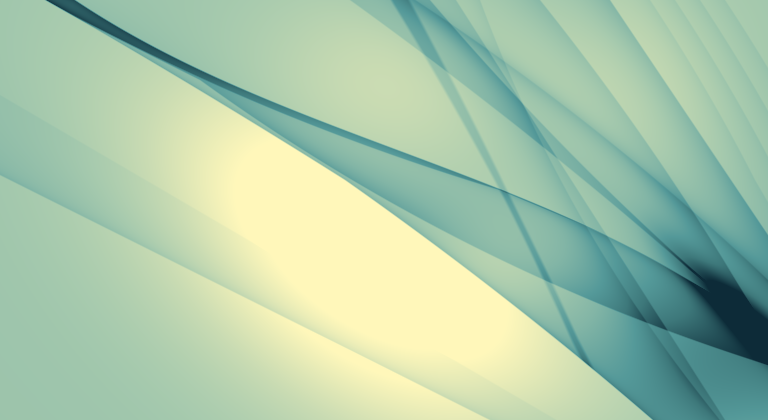
A WebGL 1 fragment shader for this background:

```glsl
precision highp float;
// Draws translucent teal sheets sweeping diagonally over a pale yellow glow.
uniform vec2 u_resolution;

const float HEIGHT = 4.2; // canvas height in scene units

// Signed distance above a curve from a to b; bow lifts it, skew leans the lift.
float curve(vec2 p, vec2 a, vec2 b, float bow, float skew) {
  vec2 dir = normalize(b - a);
  vec2 q = p - a;
  float u = clamp(dot(q, dir) / length(b - a), 0.0, 1.0);
  float lift = 4.0 * u * (1.0 - u) * (bow + skew * (u - 0.5));
  return dot(q, vec2(-dir.y, dir.x)) - lift;
}

float inside(float d, float soft) {
  return smoothstep(-soft, soft, d);
}

// Shade that is deepest at an edge and fades into the positive side.
float fold(float d, float depth, float width, float soft) {
  return depth * inside(d, soft) * exp(-max(d, 0.0) / width);
}

float glow(vec2 p, vec2 center, vec2 size) {
  vec2 q = (p - center) / size;
  return exp(-dot(q, q));
}

// Tone ramp from ink through teal and sage to cream.
vec3 palette(float t) {
  vec3 c = mix(vec3(0.05, 0.17, 0.22), vec3(0.24, 0.47, 0.48), clamp(t / 0.2, 0.0, 1.0));
  c = mix(c, vec3(0.33, 0.60, 0.60), clamp((t - 0.2) / 0.15, 0.0, 1.0));
  c = mix(c, vec3(0.51, 0.71, 0.65), clamp((t - 0.35) / 0.15, 0.0, 1.0));
  c = mix(c, vec3(0.65, 0.79, 0.68), clamp((t - 0.5) / 0.15, 0.0, 1.0));
  c = mix(c, vec3(0.79, 0.86, 0.70), clamp((t - 0.65) / 0.15, 0.0, 1.0));
  return mix(c, vec3(1.0, 0.97, 0.73), clamp((t - 0.8) / 0.2, 0.0, 1.0));
}

// Bright lower field with one broad, faint band.
float lowerField(vec2 p, float soft) {
  vec2 q = p - vec2(3.7, 1.6);
  vec2 along = vec2(0.8, -0.6);
  vec2 r = vec2(dot(q, along), dot(q, vec2(0.6, 0.8)));
  float tone = 0.61 + 0.6 * glow(r, vec2(0.0), vec2(2.5, 1.45));
  float rim = curve(p, vec2(0.0, 2.45), vec2(4.9, 0.0), 0.0, 0.0);
  float veil = curve(p, vec2(0.0, 3.25), vec2(5.6, -0.02), 0.0, 0.0);
  tone -= fold(rim, 0.11, 0.5, soft) + fold(rim, 0.05, 0.04, soft);
  return tone - fold(-veil, 0.04, 0.6, soft) * inside(rim, soft);
}

// Crossing sheets that fan out toward the right.
float fanShade(vec2 p, float soft) {
  float broad = curve(p, vec2(3.5, 4.2), vec2(6.9, 1.5), 0.05, 0.0);
  float arch = curve(p, vec2(4.15, 4.2), vec2(7.68, 1.4), 0.1, 0.0);
  float spine = curve(p, vec2(4.3, 4.2), vec2(7.68, 0.85), -0.1, 0.0);
  float strand = curve(p, vec2(4.0, 4.2), vec2(5.75, 0.8), 0.05, 0.0);
  float steep = curve(p, vec2(4.8, 4.2), vec2(7.2, 0.0), -0.2, 0.0);
  float blade = curve(p, vec2(5.4, 4.2), vec2(7.68, 0.85), 0.08, 0.0);
  float wing = curve(p, vec2(6.1, 4.2), vec2(7.68, 1.85), 0.0, 0.0);
  float tail = curve(p, vec2(5.2, 3.2), vec2(7.25, 0.0), 0.0, 0.0);
  float shade = fold(broad, 0.14, 0.5, soft);
  shade += fold(-arch, 0.2, 0.14, soft) + fold(arch, 0.12, 0.08, soft);
  shade += fold(-spine, 0.15, 0.3, soft) + fold(-steep, 0.08, 0.12, soft);
  shade += fold(-blade, 0.15, 0.3, soft) + fold(-wing, 0.22, 0.3, soft);
  shade += fold(-tail, 0.12, 0.35, soft);

  // Narrow ribbon tapering downward
  float halfWidth = 0.03 + 0.025 * max(p.y - 2.3, 0.0);
  shade += 0.16 * inside(halfWidth - abs(strand), 2.0 * soft);

  // Fine strands in the upper right corner
  for (int i = 0; i < 4; i++) {
    float x = 6.5 + 0.25 * float(i);
    float d = curve(p, vec2(x, 4.2), vec2(x + 1.05, 2.4), 0.03, 0.0);
    shade += fold(-d, 0.07, 0.14, soft);
  }
  // Deep crease at the far right
  float crease = exp(-pow(spine / 0.16, 2.0));
  return shade + 0.4 * crease * smoothstep(6.2, 7.6, p.x);
}

// Upper field, with the sweeping sheet and its dark ribbon.
float upperField(vec2 p, float outer, float soft) {
  float top = curve(p, vec2(0.75, 4.2), vec2(7.68, 0.85), 0.08, 0.7);
  float under = curve(p, vec2(0.45, 4.2), vec2(5.0, 2.3), -0.13, 0.0);
  float hem = curve(p, vec2(2.0, 3.4), vec2(7.68, 0.55), -0.26, 0.0);
  float tone = 0.62 + 0.2 * glow(p, vec2(4.0, 3.4), vec2(1.5, 1.1));
  tone += 0.17 * glow(p, vec2(6.3, 3.2), vec2(1.1, 1.3));
  tone += 0.14 * glow(p, vec2(4.9, 1.5), vec2(0.8, 0.6));
  float below = inside(-top, soft);
  tone -= below * (0.1 * inside(hem, soft) + fold(hem, 0.1, 0.3, soft));
  tone -= 0.2 * below * inside(under, soft);
  tone -= fold(-top, 0.14, 0.05, soft);
  tone -= 0.3 * glow(p, vec2(7.1, 0.5), vec2(1.25, 1.0));
  tone -= fold(outer, 0.1, 0.25, soft) + fold(outer, 0.12, 0.03, soft);
  return tone - fanShade(p, soft);
}

void main() {
  vec2 p = gl_FragCoord.xy / u_resolution.y * HEIGHT;
  float soft = HEIGHT / u_resolution.y;

  // Two joined edges divide the glow from the teal sheets
  float left = curve(p, vec2(0.45, 4.2), vec2(3.45, 2.4), 0.02, 0.0);
  float right = curve(p, vec2(3.45, 2.4), vec2(6.55, -0.02), 0.05, 0.0);
  float outer = max(left, right);
  float tone = mix(min(lowerField(p, soft), 1.0), upperField(p, outer, soft), inside(outer, soft));
  gl_FragColor = vec4(palette(tone), 1.0);
}
```
